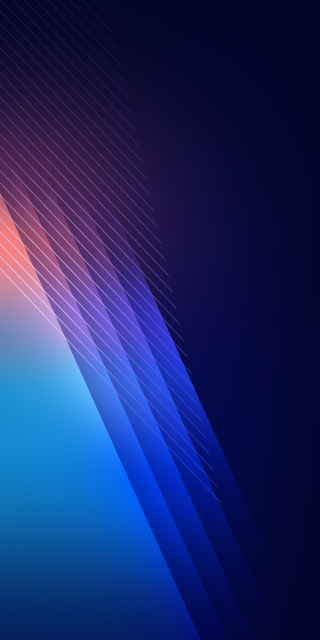
Write a WebGL 2 fragment shader that draws this background.

```glsl
#version 300 es
precision highp float;
// Slanted panes of light on deep navy: a lit wedge at the left, four dimmer
// translucent strips beside it and a fan of fine parallel diagonal lines.
// Colours run along the height; panes are layered by distance to a slanted edge.

#define EDGE_TOP 1.40        // height where the wedge edge meets the left side
#define EDGE_SLOPE 2.23      // steepness of the wedge and the strips
#define STRIP_WIDTH 0.083
#define STRIP_COUNT 4
#define LINE_SLOPE 1.06
#define LINE_START 1.161     // height of the lowest line at the left side
#define LINE_GAP 0.0383
#define LINE_HALF_WIDTH 0.0013

uniform vec2 u_resolution;
out vec4 fragColor;

// Bell-shaped falloff, with its radius along each axis
float glow(vec2 offset, vec2 radius) {
    vec2 q = offset / radius;
    return exp(-dot(q, q));
}

// Coverage of the region where d < 0
float cover(float d, float pixel) {
    return clamp(0.5 - d / pixel, 0.0, 1.0);
}

// Light along the wedge edge: blue, cyan, lilac, coral, then night
vec3 edgeLight(float y) {
    vec3 c = mix(vec3(0.02, 0.05, 0.48), vec3(0.0, 0.38, 1.0), smoothstep(-0.05, 0.48, y));
    c = mix(c, vec3(0.40, 0.75, 1.0), smoothstep(0.46, 0.84, y));
    c = mix(c, vec3(0.76, 0.64, 0.90), smoothstep(0.80, 1.00, y));
    c = mix(c, vec3(0.95, 0.50, 0.51), smoothstep(0.98, 1.25, y));
    c = mix(c, vec3(0.42, 0.21, 0.36), smoothstep(1.24, 1.52, y));
    return mix(c, vec3(0.03, 0.03, 0.18), smoothstep(1.45, 1.92, y));
}

// Light deep inside the wedge: dark blue, teal, grey lilac, coral
vec3 innerLight(float y) {
    vec3 c = mix(vec3(0.01, 0.11, 0.34), vec3(0.07, 0.54, 0.79), smoothstep(-0.08, 0.64, y));
    c = mix(c, vec3(0.32, 0.48, 0.65), smoothstep(0.74, 0.95, y));
    return mix(c, vec3(0.96, 0.49, 0.48), smoothstep(0.93, 1.22, y));
}

// Night sky with a faint blue haze and a warm bloom from the left
vec3 backdrop(vec2 p) {
    vec3 c = vec3(0.004, 0.018, 0.15);
    c += vec3(0.005, 0.015, 0.14) * glow(p - vec2(0.60, 0.70), vec2(0.35, 0.84));
    return c + vec3(0.38, 0.16, 0.18) * glow(p - vec2(0.0, 1.30), vec2(0.47, 0.39));
}

// Translucent strips, painted from the outermost inwards
vec3 addStrips(vec3 c, float d, float y, float pixel) {
    for (int i = STRIP_COUNT - 1; i >= 0; i--) {
        float k = float(i);
        float outward = k / float(STRIP_COUNT - 1);
        float across = clamp(d / STRIP_WIDTH - k, 0.0, 1.0);
        vec3 tint = mix(vec3(0.70, 0.66, 0.92), vec3(0.28, 0.32, 0.88), outward);
        vec3 light = edgeLight(y) * tint * mix(0.84, 1.08, across);
        float reach = mix(0.80, 0.35, outward);
        float visible = glow(vec2(y - 0.95, 0.0), vec2(reach, 1.0));
        vec3 pane = mix(c, max(c, light), visible);
        c = mix(c, pane, cover(d - (k + 1.0) * STRIP_WIDTH, pixel));
    }
    return c;
}

// Fine diagonal lines, ending along a second slanted border
vec3 addLines(vec3 c, vec2 p, float pixel) {
    float n = (p.y + LINE_SLOPE * p.x - LINE_START) / LINE_GAP;
    float dist = abs(fract(n + 0.5) - 0.5) * LINE_GAP / length(vec2(1.0, LINE_SLOPE));
    float ending = p.x - (0.789 - 0.23 * p.y);
    float line = cover(dist - LINE_HALF_WIDTH, pixel) * cover(ending, pixel) * step(-0.5, n);
    float lit = glow(p - vec2(0.08, 1.08), vec2(0.36, 0.40));
    float strength = mix(0.82, 0.24, smoothstep(1.05, 1.95, p.y));
    strength *= mix(1.0, 0.60, smoothstep(-0.30, 0.0, ending));
    vec3 ink = mix(vec3(0.27, 0.30, 0.88), vec3(1.0, 0.88, 0.98), lit);
    return mix(c, max(c, ink), line * strength);
}

void main() {
    vec2 p = gl_FragCoord.xy / u_resolution * vec2(1.0, 2.0);
    float pixel = 1.0 / u_resolution.x;
    float d = p.x - (EDGE_TOP - p.y) / EDGE_SLOPE;

    vec3 color = addStrips(backdrop(p), d, p.y, pixel);

    // Lit wedge, brightest against its edge
    float depth = 1.0 - exp(min(d, 0.0) / 0.14);
    vec3 wedge = mix(edgeLight(p.y), innerLight(p.y), depth);
    color = mix(color, wedge, cover(d, pixel));

    fragColor = vec4(addLines(color, p, pixel), 1.0);
}
```
